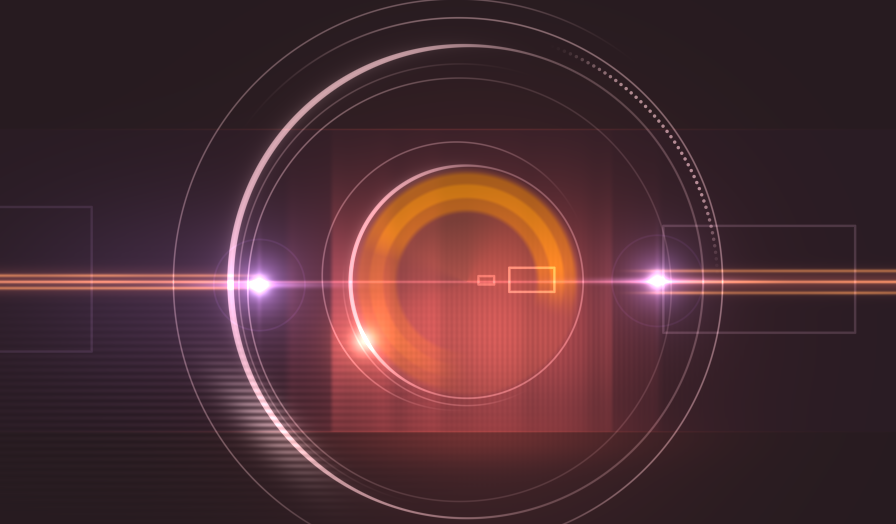
Give the GLSL for this background, as a Shadertoy shader.

```glsl
// Dark technical backdrop: a glowing red panel, concentric light rings,
// an amber arc, thin frames and a horizontal beam with two lens flares.
// Soft boxes and distance functions are added up as light over plum black.

const vec2 HUB = vec2(0.036, -0.038);

float hash(float n) { return fract(sin(n * 91.7) * 437.5); }

float noise(float x) {
    float f = fract(x);
    return mix(hash(floor(x)), hash(floor(x) + 1.0), f * f * (3.0 - 2.0 * f));
}

// Smooth-edged interval, 1 between a and b
float span(float x, float a, float b, float soft) {
    return smoothstep(a - soft, a + soft, x) * (1.0 - smoothstep(b - soft, b + soft, x));
}

float stroke(float d, float halfWidth) {
    float aa = 1.0 / iResolution.y;
    return 1.0 - smoothstep(halfWidth - aa * 0.5, halfWidth + aa, abs(d));
}

float glow(vec2 p, vec2 size) { return exp(-dot(p / size, p / size)); }

// Weight around a ring, 1 towards the given angle in degrees
float facing(vec2 p, float degrees, float start, float end) {
    float a = radians(degrees);
    return smoothstep(start, end, dot(normalize(p + 1e-5), vec2(cos(a), sin(a))));
}

float ring(vec2 p, float radius, float halfWidth) {
    return stroke(length(p) - radius, halfWidth);
}

float frame(vec2 p, vec2 halfSize) {
    vec2 d = abs(p) - halfSize;
    return stroke(length(max(d, 0.0)) + min(max(d.x, d.y), 0.0), 0.0018);
}

vec3 backdrop(vec2 p) {
    float band = span(p.y, -0.324, 0.253, 0.002);
    vec3 col = vec3(0.152, 0.106, 0.125) + vec3(0.01, 0.002, 0.014) * band;
    col += vec3(0.08, 0.055, 0.12) * glow(p - vec2(-0.5, -0.06), vec2(0.32, 0.18));
    col += vec3(0.17, 0.05, 0.045) * glow(p - vec2(0.06, -0.13), vec2(0.4, 0.36));

    // Red panel with a brighter core and vertical streaks
    float wide = span(p.x, -0.305, 0.402, 0.012) * band;
    float core = span(p.x, -0.222, 0.313, 0.006) * band;
    float streaks = 0.8 + 0.4 * noise(p.x * 32.0 + 9.0);
    streaks *= glow(p - vec2(0.02, -0.13), vec2(0.5, 0.23));
    col += (vec3(0.13, 0.04, 0.045) * wide + vec3(0.19, 0.07, 0.06) * core) * streaks;
    col += vec3(0.12, 0.06, 0.05) * glow(p - vec2(0.07, -0.14), vec2(0.16));
    col += vec3(0.14, 0.05, 0.04) * core * glow(p - vec2(-0.2, -0.09), vec2(0.08, 0.19));
    col += vec3(0.13, 0.035, 0.025) * glow(p - vec2(0.05, -0.335), vec2(0.3, 0.05));
    float seams = stroke(p.y + 0.324, 0.001) + stroke(p.y - 0.253, 0.001);
    col += vec3(0.13, 0.04, 0.03) * seams * glow(p, vec2(0.48, 1.0));

    // Fine vertical lines in the panel, scan lines at lower left
    col += vec3(0.03, 0.016, 0.014) * sin(p.x * 650.0) * glow(p - vec2(0.12, -0.15), vec2(0.22, 0.14));
    return col * (1.0 + 0.12 * sin(p.y * 480.0) * glow(p - vec2(-0.5, -0.27), vec2(0.38, 0.16)));
}

vec3 amberDial(vec2 p) {
    float r = length(p);
    float upper = facing(p, 78.0, -0.2, 0.4);
    float sweep = max(upper, 0.45 * facing(p, 180.0, -0.1, 0.8));
    vec3 light = vec3(0.21, 0.14, -0.09) * span(r, 0.135, 0.208, 0.006) * sweep;
    light += vec3(0.12, 0.09, -0.03) * span(r, 0.16, 0.186, 0.004) * sweep;
    light += vec3(0.06, 0.03, 0.005) * (1.0 - smoothstep(0.21, 0.222, r)) * (1.0 + upper);
    return light - vec3(0.06, 0.01, 0.01) * (1.0 - smoothstep(0.115, 0.15, r)) * facing(p, 130.0, 0.1, 0.9);
}

vec3 rings(vec2 p) {
    vec2 h = p - HUB;
    float r = length(h);
    float left = facing(h, 165.0, -0.1, 0.95);
    float light = 0.36 * ring(h + vec2(0.02, 0.0), 0.54, 0.001) * facing(h, 155.0, -0.25, 0.5);
    light += 0.45 * ring(h + vec2(0.016, 0.0), 0.504, 0.0011) * facing(h, 25.0, -0.55, 0.4);
    light += 0.4 * ring(h + vec2(0.014, 0.015), 0.404, 0.001) * (0.35 + 0.65 * left);
    light += 0.26 * ring(h + vec2(0.012, 0.007), 0.423, 0.001) * left;
    light += 0.32 * ring(h + vec2(0.02, -0.011), 0.256, 0.001) * facing(h, 150.0, -0.6, 0.6);

    // Main ring and dial rim, heavier on the left
    light += 0.62 * ring(h, 0.451, 0.0015 + 0.0042 * left) * (0.4 + 0.6 * facing(h, 175.0, -0.5, 0.4));
    light += 0.55 * ring(h, 0.222, 0.0012 + 0.0022 * left) * (0.55 + 0.45 * left);
    light += 0.22 * (exp(-abs(r - 0.451) * 85.0) + exp(-abs(r - 0.222) * 120.0)) * left;
    light += 0.2 * ring(h, 0.236, 0.001) * facing(h, 235.0, 0.4, 0.95);

    // Dotted arc at upper right
    float angle = atan(h.y, h.x);
    float cell = (fract(angle * 38.0) - 0.5) / 38.0 * 0.478;
    float dots = 1.0 - smoothstep(0.002, 0.0045, length(vec2(cell, r - 0.478)));
    return vec3(0.8, 0.66, 0.67) * (light + 0.65 * dots * span(angle, 0.2, 1.05, 0.2));
}

vec3 frames(vec2 p) {
    vec3 light = vec3(0.14, 0.11, 0.13) * frame(p - vec2(0.594, -0.033), vec2(0.183, 0.102));
    light += vec3(0.08, 0.06, 0.09) * frame(p - vec2(-0.8, -0.033), vec2(0.12, 0.138));
    light += vec3(0.33, 0.26, 0.2) * frame(p - vec2(0.16, -0.034), vec2(0.043, 0.023));
    return light + vec3(0.22, 0.16, 0.14) * frame(p - vec2(0.073, -0.035), vec2(0.015, 0.008));
}

vec3 flare(vec2 p) {
    vec3 light = vec3(0.8, 0.8, 0.88) * glow(p, vec2(0.018));
    light += vec3(0.3, 0.22, 0.4) * (glow(p, vec2(0.05)) + 0.35 * glow(p, vec2(0.11)));
    light += vec3(0.36, 0.24, 0.38) * (glow(p, vec2(0.13, 0.006)) + 0.25 * glow(p, vec2(0.005, 0.09)));
    return light + vec3(0.05, 0.03, 0.07) * ring(p, 0.087, 0.0012);
}

vec3 beam(vec2 p) {
    float y = p.y - HUB.y;
    float outside = 1.0 - span(p.x, -0.4, 0.39, 0.08);
    vec3 light = vec3(0.22, 0.1, 0.08) * exp(-y * y * 2200.0) * outside;
    for (float i = -1.0; i < 2.0; i++) {
        float offset = i * (p.x > 0.0 ? 0.021 : 0.012);
        float gain = 0.75 + 0.25 * noise(p.x * 9.0 + i * 5.0);
        light += vec3(0.48, 0.3, 0.12) * gain * exp(-pow(abs(y - offset) / 0.0032, 2.0)) * outside;
    }
    return light + vec3(0.22, 0.12, 0.14) * exp(-y * y * 160000.0) * (1.0 - 0.5 * outside);
}

void mainImage(out vec4 fragColor, in vec2 fragCoord) {
    vec2 p = (fragCoord - 0.5 * iResolution.xy) / iResolution.y;
    vec3 col = backdrop(p) + amberDial(p - HUB) + rings(p) + frames(p) + beam(p);
    col += flare(p - vec2(-0.36, -0.044)) + 0.85 * flare(p - vec2(0.4, -0.036));

    // Hot spot on the dial rim and hatched gleam on the main ring
    vec2 spot = p - vec2(-0.16, -0.151);
    col += vec3(0.6, 0.52, 0.45) * glow(spot, vec2(0.024)) + vec3(0.25, 0.13, 0.08) * glow(spot, vec2(0.065));
    vec2 g = mat2(0.67, 0.74, -0.74, 0.67) * (p - vec2(-0.345, -0.31));
    col += vec3(0.42, 0.38, 0.38) * glow(g, vec2(0.12, 0.04)) * (0.7 + 0.3 * sin(p.y * 480.0));
    fragColor = vec4(clamp(col, 0.0, 1.0), 1.0);
}
```
